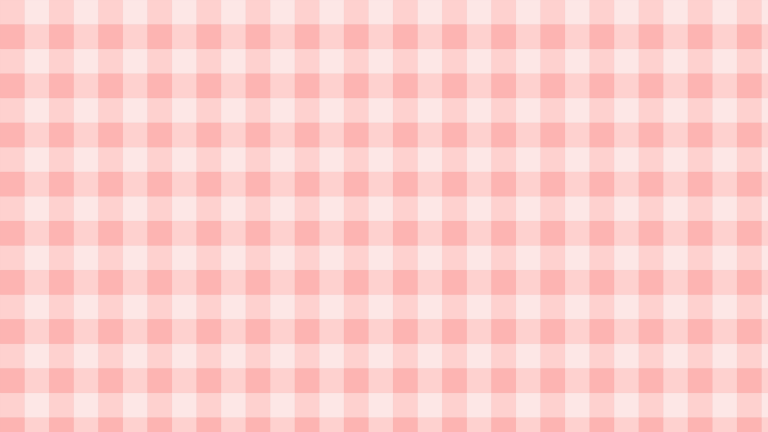
Reproduce this pattern procedurally as a Shadertoy shader.

```glsl
// Pink gingham: two sets of even stripes, one upright and one level, cross.
// Each stripe is a periodic signed distance; the number of stripes covering
// a point picks the pale, middle or deep tone, with a faint seam at each edge.

const float PERIOD = 0.11373;                 // one repeat, in canvas heights
const vec2  STRIPE_START = vec2(0.0, 0.0566); // first stripe, from the top left
const float STRIPE_SHARE = 0.5;               // stripe width within a repeat
const float EDGE_SOFTNESS = 0.0030;           // blend width, in canvas heights
const float SEAM_WIDTH = 0.0022;              // half width of the seam
const float SEAM_SHADE = 0.014;               // darkening along the seam

const vec3 PALE   = vec3(0.992, 0.904, 0.902);
const vec3 MIDDLE = vec3(0.998, 0.818, 0.810);
const vec3 DEEP   = vec3(0.994, 0.706, 0.698);

// Signed distance to the stripe edges on each axis, positive inside.
vec2 stripeDistance(vec2 p) {
    float halfShare = 0.5 * STRIPE_SHARE;
    vec2 phase = (p - STRIPE_START) / PERIOD - halfShare;
    vec2 fromCentre = abs(fract(phase + 0.5) - 0.5);
    return (halfShare - fromCentre) * PERIOD;
}

void mainImage(out vec4 fragColor, in vec2 fragCoord) {
    // Height units, measured from the top left corner
    vec2 p = vec2(fragCoord.x, iResolution.y - fragCoord.y) / iResolution.y;
    float pixel = 1.0 / iResolution.y;

    // Stripe coverage on each axis
    vec2 dist = stripeDistance(p);
    float blend = 0.5 * max(EDGE_SOFTNESS, pixel);
    vec2 cover = smoothstep(-blend, blend, dist);

    // Crossing tones
    vec3 color = mix(mix(PALE, MIDDLE, cover.x),
                     mix(MIDDLE, DEEP, cover.x), cover.y);

    // Faint seam where the tones meet
    vec2 seam = 1.0 - smoothstep(0.0, max(SEAM_WIDTH, pixel), abs(dist));
    color *= 1.0 - SEAM_SHADE * max(seam.x, seam.y);

    fragColor = vec4(color, 1.0);
}
```
